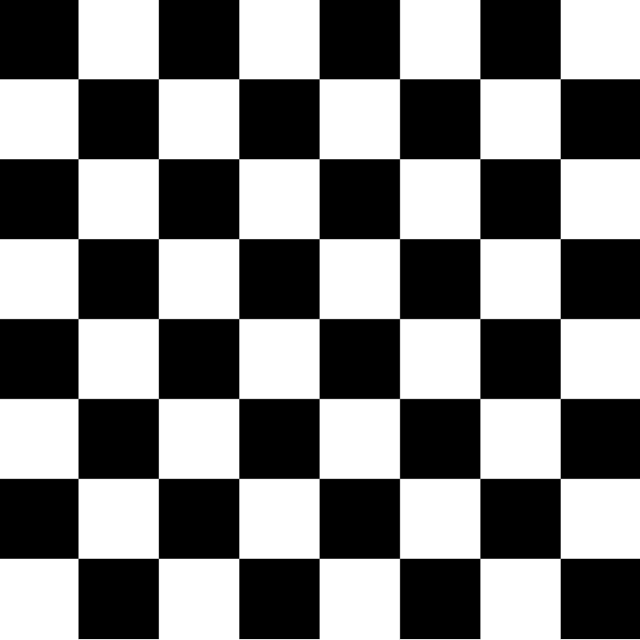
This pattern is drawn by a three.js fragment shader. Its source:

```glsl
// Black and white checkerboard, eight squares across and eight up.
// Each axis gives a soft-edged square wave of +1 and -1; their product
// picks the colour. A hairline of white runs along the bottom edge.
varying vec2 vUv;

// Alternates between +1 and -1 per cell, crossing zero at whole numbers.
vec2 squareWave(vec2 cell, float halfEdge) {
  vec2 edgeDistance = 0.5 - abs(mod(cell + 0.5, 2.0) - 1.0);
  return clamp(edgeDistance / halfEdge, -1.0, 1.0);
}

void main() {
  // Board is set slightly off the canvas, with near-square cells
  vec2 cell = vUv * vec2(7.963, 8.007) + vec2(0.023, -0.0154);
  cell.y = max(cell.y, 0.01);

  // Squares: like signs are white, unlike signs black
  vec2 wave = squareWave(cell, 0.008);
  float white = 0.5 + 0.5 * wave.x * wave.y;

  // Hairline under the bottom row
  float hairline = 1.0 - smoothstep(0.0004, 0.0022, vUv.y);
  white = max(white, hairline);

  gl_FragColor = vec4(vec3(white), 1.0);
}
```
